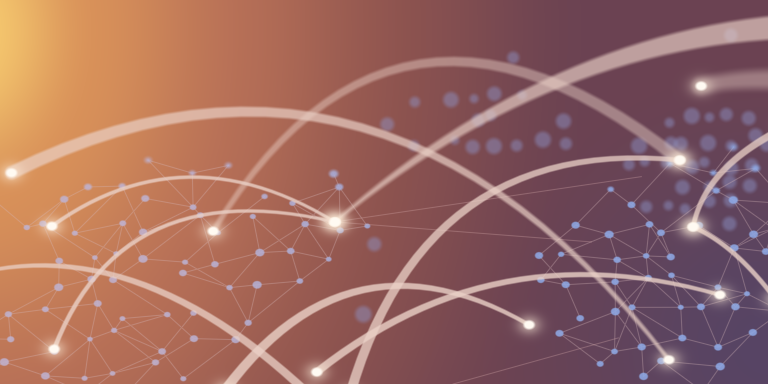
Write a WebGL 2 fragment shader that draws this background.

```glsl
#version 300 es
precision highp float;
uniform vec2 u_resolution;
out vec4 outColor;

float hash(vec2 c) {
  return fract(sin(dot(c, vec2(127.1, 311.7))) * 43758.5453);
}

// Distance to a segment, and the position along it
vec2 segment(vec2 p, vec2 a, vec2 b) {
  vec2 ab = b - a;
  float t = clamp(dot(p - a, ab) / dot(ab, ab), 0.0, 1.0);
  return vec2(length(p - a - ab * t), t);
}

float stroke(float d, float halfWidth, float soft) {
  float edge = soft + 0.7 / u_resolution.y;
  return 1.0 - smoothstep(halfWidth - edge, halfWidth + edge, d);
}

float blob(vec2 p, vec2 center, vec2 radius) {
  return 1.0 - smoothstep(0.75, 1.1, length((p - center) / radius));
}

// Warm corner fading to plum, cooler at the lower right
vec3 backdrop(vec2 p) {
  float d = length((p - vec2(-0.1, 0.92)) * vec2(1.0, 0.75));
  vec3 c = mix(vec3(0.96, 0.78, 0.43), vec3(0.85, 0.57, 0.35), smoothstep(0.05, 0.36, d));
  c = mix(c, vec3(0.72, 0.44, 0.34), smoothstep(0.3, 0.76, d));
  c = mix(c, vec3(0.56, 0.33, 0.31), smoothstep(0.65, 1.2, d));
  c = mix(c, vec3(0.42, 0.26, 0.32), smoothstep(1.05, 1.65, d));
  return mix(c, vec3(0.32, 0.27, 0.41), 0.8 * smoothstep(0.8, 0.0, length(p - vec2(2.0, 0.1))));
}

// Regions that hold the network
float land(vec2 p) {
  float west = max(blob(p, vec2(0.46, 0.42), vec2(0.56, 0.22)), blob(p, vec2(0.25, 0.12), vec2(0.42, 0.18)));
  return max(west, blob(p, vec2(1.8, 0.3), vec2(0.42, 0.36)));
}

vec2 site(vec2 c) {
  return (c + 0.5 + 0.75 * (vec2(hash(c), hash(c + 31.7)) - 0.5)) * vec2(0.09, 0.075);
}

float present(vec2 c) {
  return step(hash(c + 7.3) + 0.08, land(site(c)));
}

// Jittered nodes joined to their neighbours
void network(inout vec3 col, vec2 p) {
  vec2 base = floor(p / vec2(0.09, 0.075));
  float links = 0.0, nodes = 0.0;
  float blur = 0.001 + 0.012 * smoothstep(0.45, 0.7, p.y);
  for (int j = -2; j <= 1; j++) {
    for (int i = -2; i <= 1; i++) {
      vec2 c = base + vec2(i, j);
      if (present(c) < 0.5) continue;
      vec2 a = site(c);
      for (int k = 0; k < 4; k++) {
        vec2 n = c + (k < 3 ? vec2(k - 1, 1) : vec2(1, 0));
        float on = present(n) * step(0.4, hash(c + n * 1.7 + float(k)));
        links = max(links, on * stroke(segment(p, a, site(n)).x, 0.0013, 0.0));
      }
      float size = 0.007 + 0.005 * hash(c + 3.1);
      nodes = max(nodes, stroke(length((p - a) * vec2(1.0, 1.2)), size, blur));
    }
  }
  col = mix(col, vec3(0.83, 0.71, 0.72), 0.36 * links);
  vec3 tint = mix(vec3(0.75, 0.70, 0.82), vec3(0.56, 0.67, 0.91), smoothstep(0.3, 1.5, p.x));
  col = mix(col, tint, 0.85 * nodes);
}

// Out of focus dots in the distance
void bokeh(inout vec3 col, vec2 p) {
  vec2 base = floor(p / 0.055);
  for (int j = -1; j <= 1; j++) {
    for (int i = -1; i <= 1; i++) {
      vec2 c = base + vec2(i, j);
      vec2 q = (c + 0.2 + 0.6 * vec2(hash(c + 5.0), hash(c + 9.0))) * 0.055;
      float far = max(blob(q, vec2(1.27, 0.69), vec2(0.32, 0.09)), blob(q, vec2(1.84, 0.57), vec2(0.28, 0.17)));
      float on = step(hash(c + 2.0), 0.75 * far);
      float disc = stroke(length(p - q), 0.011 + 0.01 * hash(c + 4.0), 0.006);
      col = mix(col, vec3(0.56, 0.59, 0.80), 0.45 * on * disc);
    }
  }
}

void hub(inout vec3 col, vec2 p, vec2 center) {
  float d = length((p - center) * vec2(1.0, 1.25));
  col = mix(col, vec3(1.0, 0.94, 0.86), 0.55 * exp(-d * d * 1100.0));
  col = mix(col, vec3(1.0, 0.98, 0.95), stroke(d, 0.014, 0.003));
}

// Curved beam with a lit hub at each end
void arc(inout vec3 col, vec2 p, vec2 a, vec2 bend, vec2 b, vec2 widths, float soft, float alpha) {
  vec2 nearest = vec2(9.0, 0.0), last = a;
  for (int i = 1; i <= 28; i++) {
    float t = float(i) / 28.0;
    vec2 next = mix(mix(a, bend, t), mix(bend, b, t), t);
    vec2 s = segment(p, last, next);
    if (s.x < nearest.x) nearest = vec2(s.x, (float(i) - 1.0 + s.y) / 28.0);
    last = next;
  }
  float beam = stroke(nearest.x, mix(widths.x, widths.y, nearest.y), soft);
  col = mix(col, vec3(0.92, 0.82, 0.78), alpha * beam);
  hub(col, p, a);
  hub(col, p, b);
}

void thread(inout vec3 col, vec2 p, vec2 a, vec2 b) {
  col = mix(col, vec3(0.83, 0.66, 0.66), 0.35 * stroke(segment(p, a, b).x, 0.0013, 0.0));
}

void main() {
  vec2 p = gl_FragCoord.xy / u_resolution.y;
  vec3 col = backdrop(p);
  bokeh(col, p);
  network(col, p);

  // Long thin threads across the gap
  thread(col, p, vec2(0.872, 0.422), vec2(1.67, 0.54));
  thread(col, p, vec2(0.872, 0.422), vec2(1.54, 0.37));
  thread(col, p, vec2(1.18, 0.0), vec2(1.61, 0.12));

  // Beams, far to near
  arc(col, p, vec2(1.826, 0.776), vec2(1.92, 0.8), vec2(2.1, 0.79), vec2(0.018, 0.026), 0.014, 0.4);
  arc(col, p, vec2(0.555, 0.398), vec2(1.026, 1.177), vec2(1.77, 0.583), vec2(0.007, 0.016), 0.004, 0.45);
  arc(col, p, vec2(0.872, 0.422), vec2(1.443, 0.906), vec2(2.083, 0.932), vec2(0.004, 0.032), 0.005, 0.65);
  arc(col, p, vec2(0.03, 0.55), vec2(0.995, 1.03), vec2(1.742, 0.063), vec2(0.017, 0.005), 0.003, 0.68);
  arc(col, p, vec2(0.135, 0.411), vec2(0.482, 0.661), vec2(0.872, 0.422), vec2(0.005, 0.004), 0.001, 0.8);
  arc(col, p, vec2(0.141, 0.091), vec2(0.318, 0.552), vec2(0.872, 0.422), vec2(0.006, 0.004), 0.001, 0.8);
  arc(col, p, vec2(-0.104, 0.276), vec2(0.339, 0.414), vec2(0.807, -0.029), vec2(0.004, 0.011), 0.001, 0.75);
  arc(col, p, vec2(0.586, -0.016), vec2(0.911, 0.422), vec2(1.378, 0.154), vec2(0.013, 0.005), 0.001, 0.8);
  arc(col, p, vec2(0.911, -0.029), vec2(1.107, 0.648), vec2(1.77, 0.583), vec2(0.013, 0.006), 0.001, 0.75);
  arc(col, p, vec2(0.825, 0.031), vec2(1.289, 0.401), vec2(1.875, 0.232), vec2(0.010, 0.005), 0.001, 0.8);
  arc(col, p, vec2(1.805, 0.409), vec2(1.836, 0.57), vec2(2.057, 0.674), vec2(0.006, 0.01), 0.001, 0.75);
  arc(col, p, vec2(1.805, 0.409), vec2(1.914, 0.362), vec2(2.02, 0.22), vec2(0.006, 0.006), 0.001, 0.8);
  outColor = vec4(col, 1.0);
}
```
